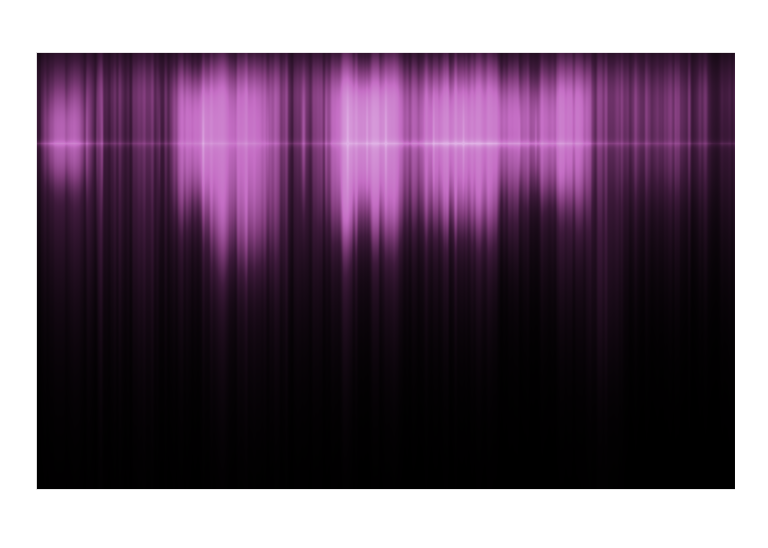
Give the GLSL for this background, as a Shadertoy shader.

```glsl
// Centre, then half size, of each soft light on the panel
const vec4 lights[10] = vec4[10](
    vec4(0.040, 0.20, 0.035, 0.10), vec4(0.225, 0.21, 0.033, 0.17),
    vec4(0.295, 0.25, 0.050, 0.22), vec4(0.470, 0.22, 0.056, 0.19),
    vec4(0.600, 0.22, 0.068, 0.17), vec4(0.672, 0.22, 0.024, 0.23),
    vec4(0.730, 0.20, 0.055, 0.13), vec4(0.782, 0.20, 0.014, 0.19),
    vec4(0.900, 0.21, 0.065, 0.12), vec4(0.812, 0.35, 0.026, 0.36));
const float powers[10] = float[10](
    0.38, 0.50, 0.50, 0.67, 0.58, 0.22, 0.42, 0.22, 0.12, 0.13);

float hash(float n) {
    return fract(sin(n * 127.1) * 43758.5453);
}

float noise(float x) {
    float cell = floor(x), f = fract(x);
    return mix(hash(cell), hash(cell + 1.0), f * f * (3.0 - 2.0 * f));
}

// Vertical fibres: fine and coarse bands across the panel
float fibres(float x) {
    return 0.35 * noise(x * 45.0) + 0.35 * noise(x * 120.0 + 9.0)
         + 0.30 * noise(x * 260.0 + 31.0);
}

vec3 purpleRamp(float level) {
    vec3 c = mix(vec3(0.0), vec3(0.24, 0.10, 0.23), clamp(level / 0.30, 0.0, 1.0));
    c = mix(c, vec3(0.51, 0.24, 0.49), clamp((level - 0.30) / 0.25, 0.0, 1.0));
    c = mix(c, vec3(0.77, 0.43, 0.77), clamp((level - 0.55) / 0.30, 0.0, 1.0));
    return mix(c, vec3(0.88, 0.70, 0.90), clamp((level - 0.85) / 0.40, 0.0, 1.0));
}

// p runs from the panel's top left corner to its bottom right
float lightLevel(vec2 p) {
    float fibre = fibres(p.x);

    // Haze that falls away downwards, with a ragged lower end
    float reach = mix(0.46, 0.37, smoothstep(0.1, 0.9, p.x)) * (0.85 + 0.3 * fibre);
    float haze = 0.47 * exp(-pow(p.y / reach, 2.0));
    haze *= 1.0 - 0.4 * smoothstep(0.955, 0.970, p.x);
    float level = haze;

    // Soft lights with long faint tails
    for (int i = 0; i < 10; i++) {
        vec2 q = abs(p - lights[i].xy) / lights[i].zw;
        float across = exp(-pow(q.x, 3.0));
        q.y *= 1.1 - 0.2 * fibre;
        level += powers[i] * across * (0.85 * exp(-pow(q.y, 3.0)) + 0.15 * exp(-q.y * q.y * 0.3));
    }

    // Fibres show most where the light is weak
    level *= 1.0 + 1.1 * (fibre - 0.5) * (1.0 - 0.8 * smoothstep(0.5, 1.0, level));

    // Bright hairlines at scattered places
    for (int i = 0; i < 14; i++) {
        float n = float(i);
        float d = (p.x - hash(n + 3.0)) / 0.0018;
        float h = (p.y - 0.21) / (0.08 + 0.10 * hash(n + 40.0));
        level += 0.12 * exp(-d * d - h * h);
    }
    float slit = (p.x - 0.382) / 0.003;
    level += 0.25 * exp(-slit * slit - pow((p.y - 0.19) / 0.16, 2.0));

    // Thin level flare, strongest right of the middle
    float flare = 0.12 + 0.20 * exp(-pow((p.x - 0.62) / 0.14, 2.0))
                + 0.10 * exp(-pow((p.x - 0.04) / 0.05, 2.0));
    level += flare * exp(-abs(p.y - 0.208) / 0.006);

    return level * smoothstep(-0.10, 0.11, p.y);
}

void mainImage(out vec4 fragColor, in vec2 fragCoord) {
    vec2 uv = fragCoord / iResolution.xy;
    vec2 p = vec2(uv.x - 0.048, 0.9035 - uv.y) / vec2(0.909, 0.796);

    // White margin around the panel
    vec2 inset = (0.5 - abs(p - 0.5)) * vec2(0.909, 0.796) * iResolution.xy;
    float panel = clamp(min(inset.x, inset.y) + 0.5, 0.0, 1.0);

    vec3 colour = purpleRamp(lightLevel(clamp(p, 0.0, 1.0)));
    fragColor = vec4(mix(vec3(1.0), colour, panel), 1.0);
}
```
